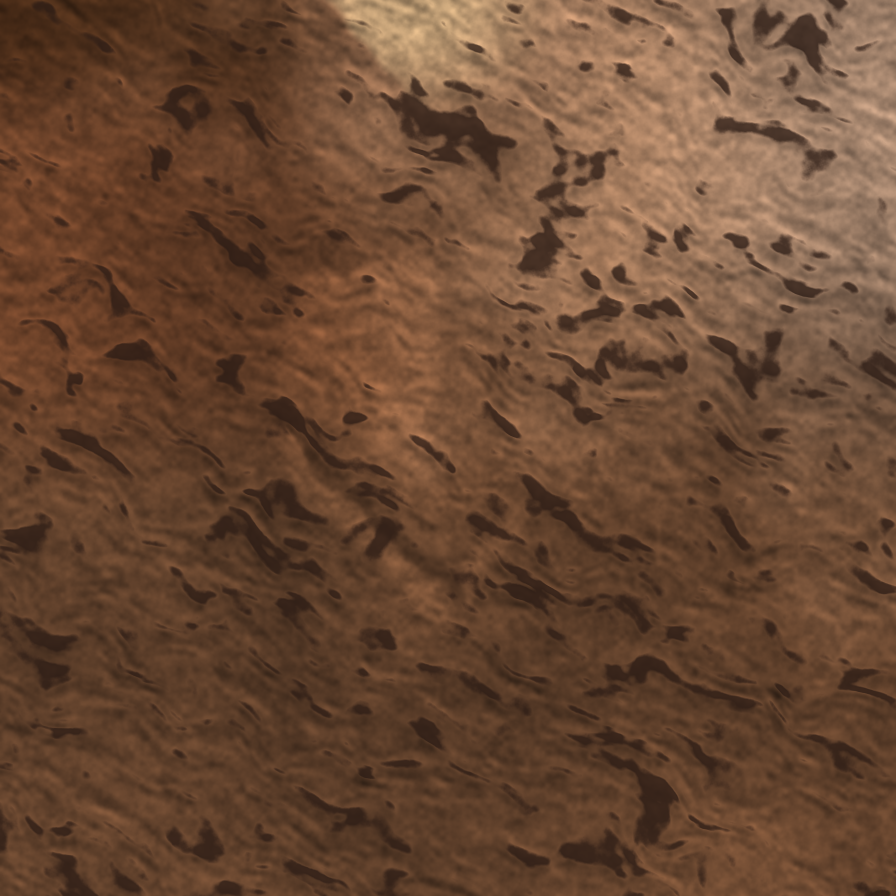
This texture is drawn by a WebGL 2 fragment shader. Its source:

```glsl
#version 300 es
precision highp float;

uniform vec2 u_resolution;
out vec4 fragColor;

#define EARTH vec3(0.405, 0.272, 0.182)
#define RUST vec3(0.435, 0.262, 0.162)
#define SAND vec3(0.610, 0.460, 0.350)
#define PALE vec3(0.780, 0.650, 0.480)
#define SHADE vec3(0.250, 0.145, 0.070)
#define PIT vec3(0.165, 0.105, 0.080)
#define FLECK_SCALE vec2(27.0, 62.0)
#define FLECK_TILT 0.48
#define FLECK_LEVEL 0.615
#define RELIEF 0.55
#define GRAIN 0.16

float hash(vec2 p) {
    return fract(sin(dot(p, vec2(127.1, 311.7))) * 43758.5453);
}

float noise(vec2 p) {
    vec2 i = floor(p), f = fract(p);
    f = f * f * (3.0 - 2.0 * f);
    return mix(mix(hash(i), hash(i + vec2(1, 0)), f.x),
               mix(hash(i + vec2(0, 1)), hash(i + vec2(1, 1)), f.x), f.y);
}

float fbm(vec2 p) {
    float sum = 0.0, amp = 0.5;
    for (int i = 0; i < 4; i++) {
        sum += amp * noise(p);
        p = mat2(1.6, 1.2, -1.2, 1.6) * p + 7.3;
        amp *= 0.5;
    }
    return sum / 0.9375;
}

// Crumbly height field, stretched along the falling diagonal
float crumble(vec2 p) {
    vec2 bend = vec2(noise(p * 19.0), noise(p * 19.0 + 40.0)) - 0.5;
    p += 0.035 * bend;
    float c = cos(FLECK_TILT), s = sin(FLECK_TILT);
    vec2 q = vec2(c * p.x - s * p.y, s * p.x + c * p.y) * FLECK_SCALE;
    return 0.65 * noise(q) + 0.35 * noise(q * 2.1 + 11.0);
}

// Signed distance to the line a-b, positive on its left
float side(vec2 p, vec2 a, vec2 b) {
    vec2 d = normalize(b - a);
    return d.x * (p.y - a.y) - d.y * (p.x - a.x);
}

float segment(vec2 p, vec2 a, vec2 b) {
    vec2 d = b - a;
    return length(p - a - d * clamp(dot(p - a, d) / dot(d, d), 0.0, 1.0));
}

// Faint slab with straight sides
float slab(vec2 p) {
    vec2 corner[5] = vec2[](vec2(0.31, 0.56), vec2(0.46, 0.47), vec2(0.49, 0.55),
                            vec2(0.49, 0.73), vec2(0.325, 0.69));
    float inside = 1.0;
    for (int i = 0; i < 5; i++)
        inside = min(inside, side(p, corner[i], corner[(i + 1) % 5]));
    return smoothstep(-0.006, 0.012, inside);
}

vec3 ground(vec2 p) {
    float broad = fbm(p * 4.0 + 3.0) - 0.5;
    float light = smoothstep(0.62, 1.2, 0.8 * p.y + 0.5 * p.x + 0.45 * broad);
    float rust = smoothstep(0.65, 0.1, p.x) * smoothstep(0.4, 0.65, p.y);
    vec3 col = mix(EARTH, RUST, rust);
    col = mix(col, SAND, light);
    // Cooler tint along the right edge
    float cool = smoothstep(0.65, 1.0, p.x) * smoothstep(0.4, 0.7, p.y);
    col = mix(col, vec3(dot(col, vec3(0.35, 0.5, 0.15))), 0.25 * cool);
    // Dark upper left corner
    float corner = smoothstep(0.32, 0.0, length((p - vec2(0.05, 1.03)) * vec2(0.8, 1.5)) + 0.3 * broad);
    return mix(col, SHADE, 0.8 * corner) * (1.0 + 0.55 * broad);
}

void main() {
    vec2 p = gl_FragCoord.xy / u_resolution;
    vec2 wobble = p + 0.018 * (vec2(noise(p * 28.0), noise(p * 28.0 + 9.0)) - 0.5);
    vec3 col = ground(p);

    // Pale outcrop at the top, crisp on its left side
    float outcrop = smoothstep(-0.004, 0.010, side(wobble, vec2(0.38, 0.985), vec2(0.46, 0.89)));
    outcrop *= smoothstep(0.19, 0.03, length((p - vec2(0.455, 1.0)) * vec2(1.0, 1.25)));
    col = mix(col, PALE, 0.85 * outcrop);

    // Slab and the low ridges beneath it
    col *= 1.0 + 0.17 * slab(wobble);
    float ridge = segment(wobble, vec2(0.31, 0.51), vec2(0.49, 0.32));
    ridge = min(ridge, segment(wobble, vec2(0.52, 0.345), vec2(0.58, 0.42)));
    col *= 1.0 + 0.20 * smoothstep(0.020, 0.004, ridge);
    float groove = segment(wobble, vec2(0.35, 0.495), vec2(0.51, 0.335));
    col *= 1.0 - 0.20 * smoothstep(0.014, 0.003, groove);

    // Relief lit from above, with fine grain
    float height = crumble(p);
    float slope = height - crumble(p + vec2(0.002, 0.007));
    float grain = fbm(p * 75.0) - 0.5;
    col *= 1.0 + RELIEF * slope + 2.0 * GRAIN * grain + GRAIN * (noise(p * 170.0) - 0.5);

    // Clustered dark pits
    float cluster = fbm(p * 8.0 + 21.0) - 0.5;
    float level = FLECK_LEVEL - 0.6 * cluster + 0.1 * outcrop;
    float pit = smoothstep(level, level + 0.17, height + 0.25 * grain);
    col = mix(col, PIT, 0.78 * pit);

    fragColor = vec4(clamp(col, 0.0, 1.0), 1.0);
}
```
